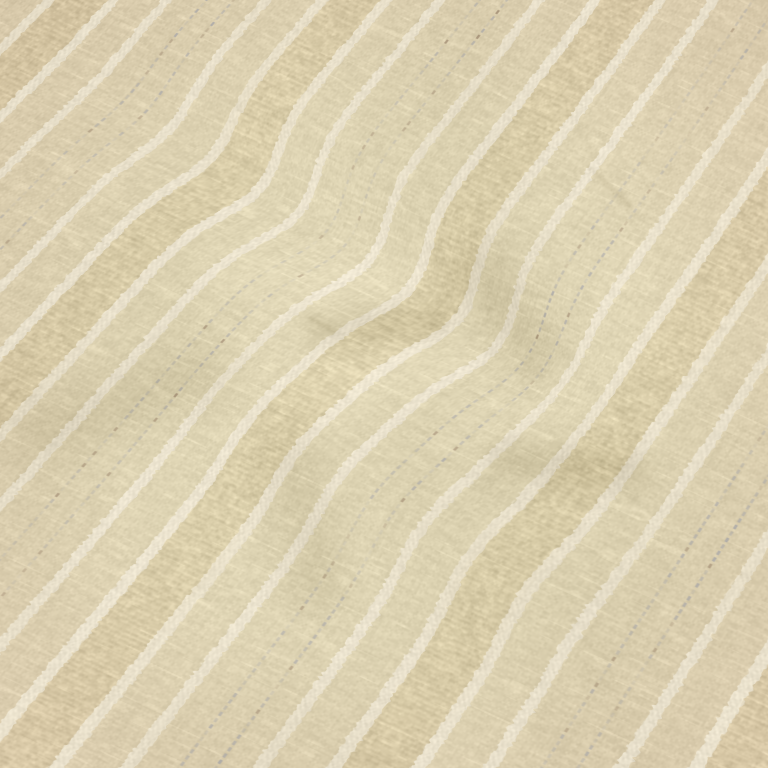
This texture is drawn by a WebGL 1 fragment shader. Its source:

```glsl
precision highp float;
// Draped cream linen with slanting white stripes, coarse basket bands and
// paired silver threads. A warped phase field counts the stripe repeats;
// weave noise, slubs and soft fold shadows are layered on top of it.
uniform vec2 u_resolution;

const vec3 LINEN_CENTRE = vec3(0.865, 0.826, 0.697);
const vec3 LINEN_EDGE   = vec3(0.855, 0.798, 0.678);
const vec3 STRIPE_WHITE = vec3(0.920, 0.888, 0.808);
const vec3 BAND_TINT    = vec3(0.980, 0.970, 0.945);
const vec3 SILVER       = vec3(0.69, 0.68, 0.67);
const vec3 TARNISH      = vec3(0.66, 0.58, 0.48);

float hash(vec2 p) {
  return fract(sin(dot(p, vec2(127.1, 311.7))) * 43758.5453);
}

float noise(vec2 p) {
  vec2 i = floor(p), f = fract(p);
  f = f * f * (3.0 - 2.0 * f);
  return mix(mix(hash(i), hash(i + vec2(1.0, 0.0)), f.x),
             mix(hash(i + vec2(0.0, 1.0)), hash(i + vec2(1.0, 1.0)), f.x), f.y);
}

float bell(float x, float width) {
  return exp(-x * x / (width * width));
}

// Soft capsule of influence between two points
float fold(vec2 p, vec2 a, vec2 b, float width) {
  vec2 ab = b - a;
  float t = clamp(dot(p - a, ab) / dot(ab, ab), 0.0, 1.0);
  return bell(length(p - a - ab * t), width);
}

// Anti-aliased line at a position inside each repeat
float line(float phase, float centre, float halfWidth, float aa) {
  float d = abs(fract(phase - centre + 0.5) - 0.5);
  return 1.0 - smoothstep(halfWidth - aa, halfWidth + aa, d);
}

// Stripe repeats counted across the draped cloth (y runs downward)
float clothPhase(vec2 p) {
  float flatPhase = mix(mix(-1.18, 1.63, p.x), mix(1.08, 3.20, p.x), p.y);
  float bulge = mix(0.55, 0.30, p.x) * p.y * (1.0 - p.y);
  float across = dot(p, vec2(-0.54, 0.84));
  float along = dot(p, vec2(0.84, 0.54));
  float dip = 0.125 * bell(across - 0.025, 0.08)
            * smoothstep(0.05, 0.48, along) * (1.0 - smoothstep(0.76, 0.98, along));
  float rise = 0.05 * bell(across - 0.275, 0.09)
             * smoothstep(0.42, 0.62, along) * (1.0 - smoothstep(0.95, 1.15, along));
  return flatPhase + bulge - dip + rise;
}

// Broken metallic thread: x is coverage, y is tarnish
vec2 silverThread(float phase, float centre, float along, float aa) {
  float stitch = along * 100.0 + centre * 7.0;
  float id = floor(stitch);
  float dash = smoothstep(0.42, 0.18, abs(fract(stitch) - 0.5));
  float wear = mix(0.2, 1.0, hash(vec2(id, floor(phase) + centre)));
  float patchy = mix(0.4, 1.2, noise(vec2(along * 9.0, phase * 3.0)));
  float thread = line(phase, centre, 0.0050, aa);
  return vec2(thread * dash * wear * patchy, step(0.85, hash(vec2(id, centre))));
}

// Light falling over the creases, as a brightness offset
float drapeLight(vec2 p) {
  float light = 0.025 * fold(p, vec2(0.44, 0.49), vec2(0.58, 0.45), 0.05);
  light += 0.015 * fold(p, vec2(0.30, 0.36), vec2(0.52, 0.36), 0.04);
  light += 0.02 * fold(p, vec2(0.62, 0.56), vec2(0.74, 0.48), 0.05);
  light -= 0.055 * fold(p, vec2(0.42, 0.43), vec2(0.57, 0.42), 0.026);
  light -= 0.060 * fold(p, vec2(0.63, 0.36), vec2(0.70, 0.46), 0.05);
  light -= 0.045 * fold(p, vec2(0.38, 0.61), vec2(0.41, 0.76), 0.045);
  light -= 0.055 * fold(p, vec2(0.66, 0.60), vec2(0.82, 0.615), 0.032);
  light -= 0.045 * fold(p, vec2(0.06, 0.56), vec2(0.25, 0.49), 0.045);
  light -= 0.045 * fold(p, vec2(0.405, 0.415), vec2(0.435, 0.43), 0.004);
  light -= 0.040 * fold(p, vec2(0.77, 0.22), vec2(0.82, 0.27), 0.005);
  return light + 0.03 * (noise(p * 5.0) - 0.5);
}

void main() {
  vec2 p = gl_FragCoord.xy / u_resolution;
  p.y = 1.0 - p.y;
  float aa = 3.0 / min(u_resolution.x, u_resolution.y);
  float phase = clothPhase(p);
  float along = dot(p, vec2(0.42, -0.91));

  // Fine plain weave, with thin pale and dark slubs across the stripes
  float edge = smoothstep(0.25, 0.72, length(p - 0.5));
  vec3 colour = mix(LINEN_CENTRE, LINEN_EDGE, edge);
  float grain = noise(vec2(phase * 130.0, along * 330.0)) - 0.5;
  float weft = noise(vec2(phase * 22.0, along * 290.0)) - 0.5;
  float warp = noise(vec2(phase * 110.0, along * 30.0 + 9.0)) - 0.5;
  float slub = smoothstep(0.70, 1.0, noise(vec2(phase * 11.0 + 40.0, along * 230.0)));
  colour += 0.045 * grain + 0.040 * weft + 0.022 * warp + 0.035 * slub;

  // Coarse basket band between the first two stripes
  float band = line(phase, 0.1175, 0.1175, aa);
  float knots = noise(vec2(phase * 62.0, along * 190.0)) - 0.5;
  float ribs = sin(along * 900.0 + 2.0 * knots);
  colour = mix(colour, colour * BAND_TINT + 0.012 * ribs + 0.065 * knots, band);

  // Four white stripes with frayed edges and a fine twill
  float frayed = phase + 0.012 * weft + 0.006 * grain;
  float stripes = max(max(line(frayed, 0.0, 0.022, aa), line(frayed, 0.235, 0.022, aa)),
                      max(line(frayed, 0.43, 0.020, aa), line(frayed, 0.795, 0.020, aa)));
  float twill = 0.010 * sin(phase * 300.0 + along * 620.0) + 0.050 * grain + 0.025 * weft;
  float faded = mix(0.78, 1.0, noise(vec2(phase * 4.0, along * 7.0)));
  colour = mix(colour, STRIPE_WHITE + twill, stripes * faded);

  // Paired silver threads in the widest gap
  for (int i = 0; i < 2; i++) {
    vec2 thread = silverThread(phase, 0.575 + 0.1 * float(i), along, aa);
    colour = mix(colour, mix(SILVER, TARNISH, thread.y), min(thread.x, 1.0) * 0.9);
  }

  colour += drapeLight(p) * vec3(1.0, 1.03, 1.10);
  gl_FragColor = vec4(clamp(colour, 0.0, 1.0), 1.0);
}
```
